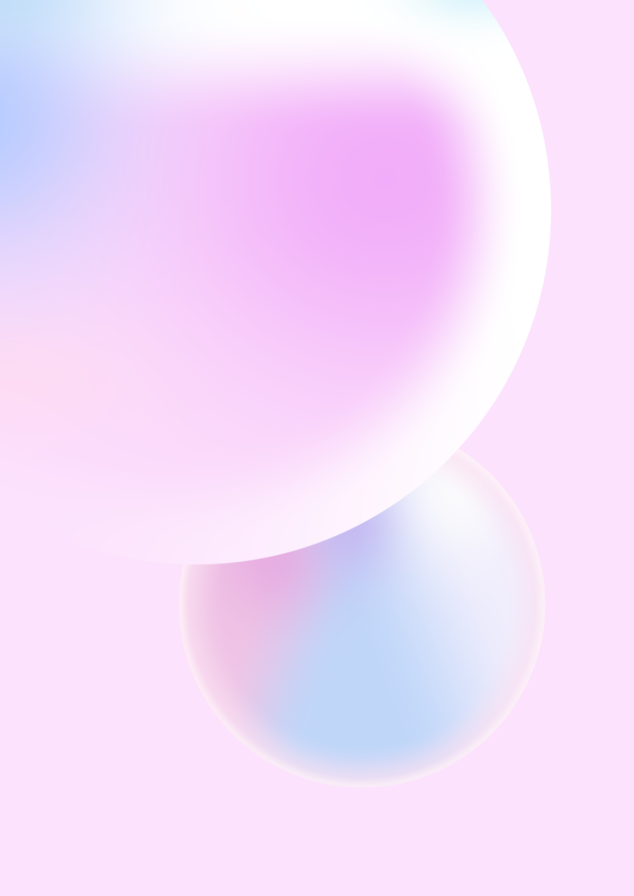
Reproduce this background procedurally as a WebGL 1 fragment shader.

```glsl
precision highp float;
uniform vec2 u_resolution;

const vec3 BACKDROP = vec3(0.988, 0.886, 0.992);

// Soft elliptical falloff around a centre
float glow(vec2 p, vec2 centre, vec2 size) {
  vec2 q = (p - centre) / size;
  return exp(-dot(q, q));
}

// Antialiased coverage of a disc; n is the position in units of its radius
float disc(vec2 n, float radius) {
  float pixel = 1.0 / (u_resolution.y * radius);
  return 1.0 - smoothstep(1.0 - pixel, 1.0 + pixel, length(n));
}

// Large sphere: magenta heart, white upper and right rim, blue left flank
vec3 largeSphere(vec2 p, vec2 n) {
  float d = length(n);
  vec3 col = mix(vec3(0.985, 0.865, 0.985), BACKDROP, smoothstep(0.75, 1.0, d));
  col = mix(col, vec3(0.945, 0.67, 0.975), 0.95 * glow(p, vec2(0.43, 0.80), vec2(0.24, 0.22)));
  col = mix(col, vec3(1.0, 0.86, 0.945), 0.75 * glow(p, vec2(0.0, 0.583), vec2(0.14, 0.06)));

  float top = smoothstep(0.85, 0.985, p.y);
  float side = smoothstep(-0.9, 0.9, n.x + 0.3 * n.y);
  float rim = smoothstep(0.66, 0.93, d) * side;
  col = mix(col, vec3(1.0), 1.0 - (1.0 - top) * (1.0 - rim));

  col = mix(col, vec3(0.72, 0.80, 1.0), glow(p, vec2(-0.03, 0.87), vec2(0.15, 0.15)));
  col = mix(col, vec3(0.70, 0.85, 0.96), 0.7 * glow(p, vec2(0.0, 1.02), vec2(0.12, 0.07)));
  return mix(col, vec3(0.80, 0.94, 0.98), 0.7 * glow(p, vec2(0.53, 1.01), vec2(0.07, 0.035)));
}

// Small sphere: pink to blue to pearl, with a pale rim
vec3 smallSphere(vec2 n) {
  vec3 col = mix(vec3(0.94, 0.77, 0.90), vec3(0.75, 0.84, 0.975),
                 smoothstep(-0.65, -0.05, n.x - 0.3 * n.y));
  col = mix(col, vec3(0.94, 0.93, 0.99), smoothstep(-0.1, 0.8, n.x + 0.4 * n.y));
  col = mix(col, vec3(0.90, 0.66, 0.88), 0.8 * glow(n, vec2(-0.48, 0.28), vec2(0.28, 0.35)));
  col = mix(col, vec3(0.76, 0.70, 0.94), 0.8 * glow(n, vec2(-0.04, 0.46), vec2(0.25, 0.30)));
  col = mix(col, vec3(0.99), 0.85 * glow(n, vec2(0.52, 0.64), vec2(0.32, 0.38)));

  float d = length(n);
  col = mix(col, vec3(0.98, 0.88, 0.95), 0.8 * smoothstep(0.76, 1.0, d));
  return mix(col, vec3(1.0, 0.97, 0.98), 0.6 * smoothstep(0.94, 1.0, d));
}

void main() {
  vec2 p = gl_FragCoord.xy / u_resolution.y;
  vec2 large = (p - vec2(0.219, 0.766)) / 0.396;
  vec2 small = (p - vec2(0.404, 0.3255)) / 0.2045;

  // Stack the spheres from back to front
  vec3 col = mix(BACKDROP, smallSphere(small), disc(small, 0.2045));
  col = mix(col, largeSphere(p, large), disc(large, 0.396));
  gl_FragColor = vec4(col, 1.0);
}
```
